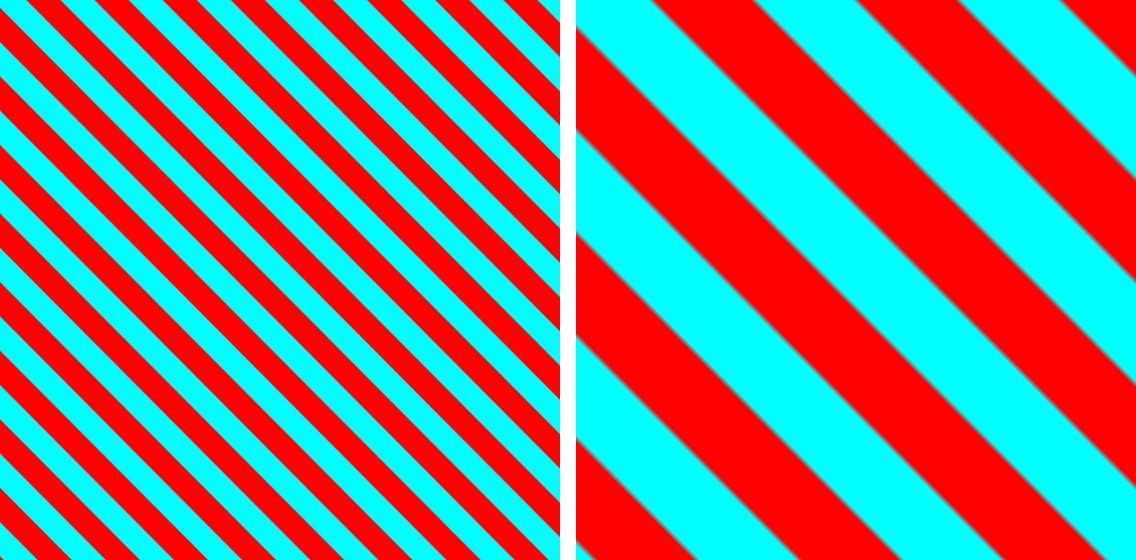
Left, the full canvas; right, a detail of the centre.
A Shadertoy shader for this pattern:

```glsl
// Even diagonal stripes, red on cyan, falling from upper left to lower right.
// A linear phase across the canvas is folded into a signed distance
// to the nearest stripe edge, which then blends the two flat colours.

const vec3 STRIPE_COLOR = vec3(1.0, 0.0, 0.0);
const vec3 GROUND_COLOR = vec3(0.0, 1.0, 1.0);
const vec2 REPEATS = vec2(8.218, 8.166);  // stripes across and down the canvas
const float STRIPE_CENTER = 0.637;        // phase of a stripe's middle at the top left
const float STRIPE_SHARE = 0.5;           // part of each repeat that is stripe
const float EDGE_WIDTH = 0.003;           // blend width in canvas units

// Signed distance to the stripe edge, positive inside the stripe.
float stripeDistance(vec2 p) {
    float phase = dot(p - vec2(0.0, 1.0), REPEATS) - STRIPE_CENTER;
    float fromCenter = abs(fract(phase + 0.5) - 0.5);
    return (0.5 * STRIPE_SHARE - fromCenter) / length(REPEATS);
}

void mainImage(out vec4 fragColor, in vec2 fragCoord) {
    vec2 p = fragCoord / iResolution.xy;

    // Keep the blend at least one pixel wide on small canvases.
    float blend = max(EDGE_WIDTH, 1.0 / iResolution.y);
    float coverage = clamp(0.5 + stripeDistance(p) / blend, 0.0, 1.0);

    fragColor = vec4(mix(GROUND_COLOR, STRIPE_COLOR, coverage), 1.0);
}
```
